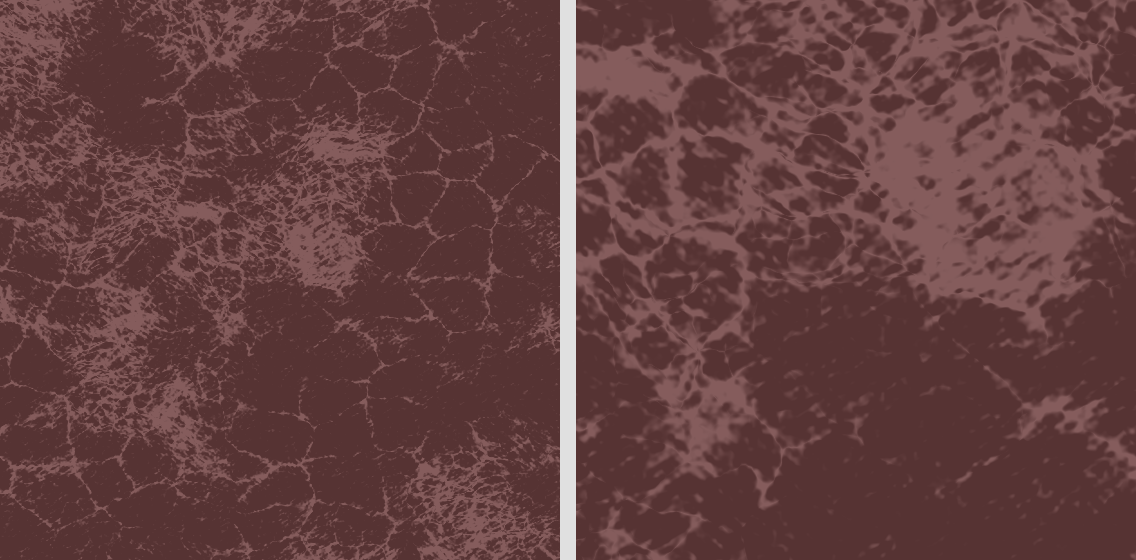
Left, the full canvas; right, a detail of the centre.
A WebGL 1 fragment shader for this texture:

```glsl
precision highp float;
// Weathered leather-like marbling: pale, ragged veins on a dark maroon ground.
// Three scales of warped cell borders are blended by patchy density noise,
// then broken up by slanted grain and turned into two-tone ink.

uniform vec2 u_resolution;

const vec3 GROUND = vec3(0.336, 0.199, 0.199);
const vec3 VEIN = vec3(0.520, 0.362, 0.362);

float hash(vec2 p) {
  vec3 q = fract(p.xyx * vec3(0.1031, 0.1030, 0.0973));
  q += dot(q, q.yzx + 33.33);
  return fract((q.x + q.y) * q.z);
}

vec2 hash2(vec2 p) {
  return vec2(hash(p), hash(p + 71.7));
}

float noise(vec2 p) {
  vec2 i = floor(p);
  vec2 f = fract(p);
  f = f * f * (3.0 - 2.0 * f);
  float low = mix(hash(i), hash(i + vec2(1.0, 0.0)), f.x);
  float high = mix(hash(i + vec2(0.0, 1.0)), hash(i + 1.0), f.x);
  return mix(low, high, f.y);
}

float fbm(vec2 p) {
  float sum = 0.0;
  float gain = 0.5;
  for (int i = 0; i < 4; i++) {
    sum += gain * noise(p);
    p = mat2(1.6, 1.2, -1.2, 1.6) * p + 17.3;
    gain *= 0.5;
  }
  return sum / 0.9375;
}

vec2 warp(vec2 p, float frequency, float amount) {
  vec2 q = p * frequency;
  return p + amount * (vec2(fbm(q + 11.0), fbm(q + 47.0)) - 0.5);
}

// Cell borders that swell into small pools where three cells meet.
float veins(vec2 p, float width) {
  vec2 cell = floor(p);
  vec3 nearest = vec3(9.0);
  for (int y = -1; y <= 1; y++) {
    for (int x = -1; x <= 1; x++) {
      vec2 c = cell + vec2(float(x), float(y));
      float d = length(c + 0.08 + 0.84 * hash2(c) - p);
      if (d < nearest.x) nearest = vec3(d, nearest.xy);
      else if (d < nearest.y) nearest = vec3(nearest.x, d, nearest.y);
      else nearest.z = min(nearest.z, d);
    }
  }
  float border = exp(-(nearest.y - nearest.x) / width);
  float pool = exp(-(nearest.z - nearest.x) / (width * 1.6));
  return border + 0.5 * pool;
}

// Short streaks lying along the given angle.
float streaks(vec2 p, float angle, vec2 frequency) {
  float c = cos(angle);
  float s = sin(angle);
  return noise(mat2(c, -s, s, c) * p * frequency.x * 0.0 +
               vec2(c * p.x + s * p.y, c * p.y - s * p.x) * frequency);
}

void main() {
  vec2 uv = gl_FragCoord.xy / min(u_resolution.x, u_resolution.y);
  vec2 p = warp(warp(uv, 7.0, 0.07), 55.0, 0.012);

  // Patches: bare ground, crowded small cells, and where large veins show.
  float density = smoothstep(0.34, 0.70, fbm(p * vec2(5.0, 7.0) + 3.0));
  float largeMask = smoothstep(0.30, 0.60, fbm(uv * 6.0 + 29.0));
  float fineMask = smoothstep(0.38, 0.62, fbm(uv * vec2(8.0, 11.0) + 53.0));

  // Vein layers from large to small.
  float large = veins(p * vec2(9.0, 12.0), 0.06) * largeMask;
  float medium = veins(p * vec2(20.0, 28.0) + 5.0, 0.10) * (0.15 + 0.85 * density);
  float small = veins(p * vec2(38.0, 60.0) + 9.0, 0.16) * fineMask * density;
  float network = max(large, max(medium, 0.85 * small));

  // Grain switches slant from patch to patch.
  float slant = smoothstep(0.42, 0.58, noise(uv * 9.0 + 83.0));
  float rising = streaks(uv, 0.55, vec2(110.0, 290.0));
  float falling = streaks(uv, -0.65, vec2(120.0, 270.0));
  float grain = mix(rising, falling, slant) - 0.5;
  grain += 0.6 * (noise(uv * 310.0) - 0.5);

  // Cloudy stains fill in around the densest veins.
  float stain = smoothstep(0.54, 0.76, fbm(p * vec2(13.0, 18.0) + 61.0));
  float field = 0.13 + 0.17 * density + 0.50 * network;
  field += 0.30 * stain * (0.3 + 0.7 * density) + 0.48 * grain;

  float ink = smoothstep(0.32, 0.70, field);
  gl_FragColor = vec4(mix(GROUND, VEIN, ink), 1.0);
}
```
